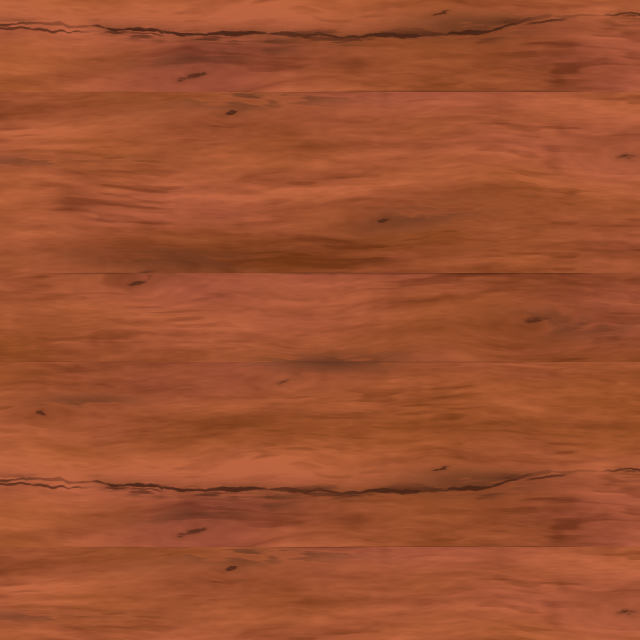
Reproduce this texture procedurally as a WebGL 2 fragment shader.

```glsl
#version 300 es
precision highp float;

uniform vec2 u_resolution;
out vec4 fragColor;

const float PERIOD = 0.712;

float hash(vec2 p) {
  vec3 a = fract(p.xyx * 0.1031);
  a += dot(a, a.yzx + 33.33);
  return fract((a.x + a.y) * a.z);
}

float noise(vec2 p) {
  vec2 i = floor(p), f = fract(p);
  f = f * f * (3.0 - 2.0 * f);
  return mix(mix(hash(i), hash(i + vec2(1, 0)), f.x),
             mix(hash(i + vec2(0, 1)), hash(i + vec2(1, 1)), f.x), f.y);
}

float fbm(vec2 p) {
  float sum = 0.0, amp = 0.533;
  for (int i = 0; i < 4; i++) {
    sum += amp * noise(p);
    p = p * 2.03 + vec2(17.3, 9.1);
    amp *= 0.5;
  }
  return sum;
}

float bell(float x, float width) {
  return exp(-x * x / (width * width));
}

// Ragged split running along the boards: x = dark core, y = stained rim
vec2 split(vec2 p) {
  float path = 0.622 - 0.026 * smoothstep(0.7, 0.88, p.x) - 0.017 * smoothstep(0.3, 0.0, p.x)
             + 0.026 * (fbm(vec2(p.x * 9.0, 3.0)) - 0.5) + 0.006 * (fbm(vec2(p.x * 45.0, 5.0)) - 0.5);
  float branch = path + 0.034 * (fbm(vec2(p.x * 12.0, 7.0)) - 0.4);
  float present = smoothstep(0.25, 0.5, noise(vec2(p.x * 9.0, 9.5)));
  float width = 0.0022 * smoothstep(0.45, 0.75, fbm(vec2(p.x * 22.0, 21.0)));
  float ragged = 0.005 * (fbm(p * vec2(45, 160)) - 0.5);
  float gap = abs(p.y - path);
  float core = (1.0 - smoothstep(width, width + 0.0028, gap + ragged)) * mix(0.25, 0.8, present);
  float twig = (1.0 - smoothstep(0.0, 0.0028, abs(p.y - branch) + ragged))
             * smoothstep(0.4, 0.6, noise(vec2(p.x * 14.0, 33.0))) * 0.65;
  float fray = smoothstep(0.52, 0.68, fbm(p * vec2(14, 95) + 12.0)) * bell(p.y - path - 0.003, 0.013) * 0.65;
  return vec2(max(core, max(twig, fray * present)), exp(-gap / 0.011) * present);
}

void main() {
  vec2 uv = gl_FragCoord.xy / u_resolution;
  vec2 p = vec2(uv.x, mod(1.0 - uv.y - 0.143, PERIOD));
  float board = step(0.284, p.y) + step(0.423, p.y);

  // Wavy grain direction
  vec2 wavy = p + vec2(0.0, 0.042 * (fbm(p * vec2(3.0, 6.0) + board * 5.7) - 0.5));
  vec2 grain = wavy;

  // Knots push the grain aside
  float knots = 0.0, halo = 0.0;
  for (int i = 0; i < 9; i++) {
    float k = float(i);
    vec2 centre = vec2(fract(k * 0.618 + 0.36), (k + 0.2 + 0.6 * hash(vec2(k, 4.0))) / 9.0 * PERIOD);
    vec2 d = wavy - centre;
    float size = mix(0.4, 1.5, hash(vec2(k, 8.0)));
    grain.y -= 0.8 * d.y * exp(-dot(d * vec2(13, 30), d * vec2(13, 30)) / size);
    float rough = 0.02 * (fbm(p * vec2(50, 130) + k) - 0.5);
    float r = length(vec2(d.x * 0.4, d.y * 1.5 + d.x * (hash(vec2(k, 6.0)) - 0.4))) + rough;
    knots = max(knots, (1.0 - smoothstep(0.0, 0.006 * size, r)) * 0.65);
    halo += 0.4 * exp(-max(r, 0.0) / (0.011 * size));
  }

  // Long smoky patches
  float smoke = 0.0;
  for (int i = 0; i < 9; i++) {
    float k = float(i);
    vec2 d = wavy - vec2(fract(k * 0.618 + 0.42), (k + hash(vec2(k, 13.0))) / 9.0 * PERIOD);
    d.y += d.x * 0.2 * (hash(vec2(k, 17.0)) - 0.4);
    d /= vec2(mix(0.07, 0.18, hash(vec2(k, 23.0))), mix(0.012, 0.026, hash(vec2(k, 29.0))));
    smoke = max(smoke, exp(-dot(d, d)) * mix(0.5, 1.0, hash(vec2(k, 31.0))));
  }

  // Grain from broad bands down to fine fibres
  grain.y += board * 3.1;
  float broad = fbm(grain * vec2(2.4, 15.0));
  float streak = fbm(grain * vec2(6.0, 55.0) + 40.0);
  float fibre = fbm(grain * vec2(18.0, 120.0) + 7.0);
  float pores = noise(grain * vec2(75.0, 330.0) + 3.0);
  float ripple = noise(grain * vec2(60.0, 18.0) + 80.0);
  float bands = 0.8 * bell(p.y - 0.585, 0.028) + 0.5 * bell(p.y - 0.35, 0.045)
              - 0.8 * bell(p.y - 0.26, 0.026) - 0.5 * bell(p.y - 0.45, 0.035);
  float tone = 0.58 + 1.35 * (broad - 0.5) + 0.8 * (streak - 0.5) + 0.7 * (fibre - 0.5)
             + 0.2 * (pores - 0.5) + 0.1 * (ripple - 0.5)
             + 0.35 * bands * (0.5 + noise(vec2(p.x * 3.0, board)));

  // Thin dark veins and short dashes that come and go along the grain
  float worn = smoothstep(0.42, 0.68, fbm(grain * vec2(6.0, 16.0) + 90.0));
  float vein = bell(noise(grain * vec2(4.0, 36.0) + 25.0) - 0.5, 0.045);
  float dash = smoothstep(0.62, 0.85, noise(grain * vec2(17.0, 165.0) + 55.0));
  tone -= (0.3 * vein + 0.42 * dash) * worn;
  vec3 colour = mix(vec3(0.52, 0.257, 0.147), vec3(0.70, 0.37, 0.233), clamp(tone, -0.4, 1.2));

  // Drift between orange and rose
  float rose = fbm(grain * vec2(3.0, 11.0) + 60.0) - 0.5;
  colour += rose * vec3(0.03, 0.0, 0.085);

  // Smoke, knots and split
  float fleck = smoothstep(0.44, 0.58, 0.45 * streak + 0.55 * fibre);
  colour = mix(colour, vec3(0.36, 0.20, 0.125), clamp(smoke * (0.08 + 0.75 * fleck), 0.0, 0.8));
  colour = mix(colour, vec3(0.40, 0.20, 0.11), clamp(halo * (0.3 + fleck), 0.0, 0.5));
  colour = mix(colour, vec3(0.27, 0.135, 0.085), knots);
  vec2 crack = split(p);
  colour = mix(colour, vec3(0.42, 0.22, 0.12), crack.y * (0.15 + 0.5 * fleck));
  colour = mix(colour, vec3(0.25, 0.125, 0.08), crack.x);

  // Faint board joints
  float joint = min(min(p.y, PERIOD - p.y), min(abs(p.y - 0.284), abs(p.y - 0.423) + 0.001));
  colour *= 1.0 - 0.2 * bell(joint, 0.0018) * smoothstep(0.35, 0.75, noise(vec2(p.x * 6.0, board + 50.0)));

  fragColor = vec4(colour, 1.0);
}
```
